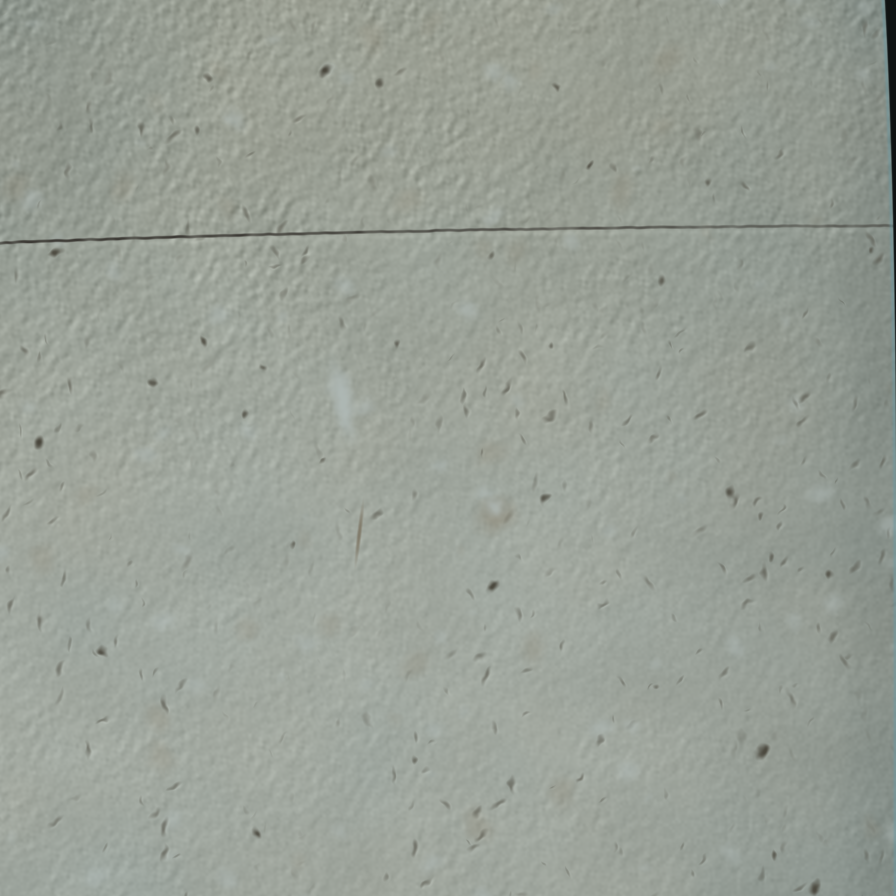
This texture is drawn by a WebGL 2 fragment shader. Its source:

```glsl
#version 300 es
precision highp float;
// A weathered limestone wall: two slabs, a thin seam, pits, pale patches and a dark right border.
uniform vec2 u_resolution;
out vec4 outColor;

const vec3 STONE = vec3(0.630, 0.658, 0.626);
const vec3 STONE_WARM = vec3(0.598, 0.618, 0.572);
const vec3 STONE_SHADE = vec3(0.505, 0.540, 0.515);
const vec3 PALE = vec3(0.69, 0.73, 0.72);
const vec3 OCHRE = vec3(0.53, 0.49, 0.41);
const vec3 PIT = vec3(0.30, 0.29, 0.25);
const vec3 SEAM = vec3(0.24, 0.23, 0.21);
const vec3 BORDER = vec3(0.06, 0.07, 0.07);
const vec3 FRINGE = vec3(0.42, 0.60, 0.64);
const float SEAM_WIDTH = 0.0013;
const float RELIEF = 0.085;
const float GRAIN = 0.022;

float hash(vec2 p) {
  vec3 q = fract(p.xyx * 0.1031);
  q += dot(q, q.yzx + 33.33);
  return fract((q.x + q.y) * q.z);
}

vec2 hash2(vec2 p) {
  return vec2(hash(p + 17.3), hash(p + 71.9));
}

float noise(vec2 p) {
  vec2 i = floor(p), f = fract(p);
  f = f * f * (3.0 - 2.0 * f);
  return mix(mix(hash(i), hash(i + vec2(1, 0)), f.x),
             mix(hash(i + vec2(0, 1)), hash(i + vec2(1, 1)), f.x), f.y);
}

float fbm(vec2 p) {
  float sum = 0.0, amp = 0.5;
  for (int i = 0; i < 4; i++) {
    sum += amp * noise(p);
    p = mat2(1.6, 1.2, -1.2, 1.6) * p + 9.7;
    amp *= 0.5;
  }
  return sum;
}

vec2 jitter(vec2 p, float freq, float amount) {
  return amount * (vec2(noise(p * freq), noise(p * freq + 40.0)) - 0.5);
}

// Soft ellipse, tilted by an angle: 1 at the centre, 0 outside
float blot(vec2 p, vec2 radius, float angle) {
  float c = cos(angle), s = sin(angle);
  p = mat2(c, -s, s, c) * p / radius;
  return 1.0 - smoothstep(0.1, 1.25, length(p));
}

// One randomly tilted speck in some of the cells of a grid
float specks(vec2 p, float cells, float chance, vec2 radius, float seed) {
  vec2 home = floor(p * cells);
  float mask = 0.0;
  for (int y = -1; y <= 1; y++)
    for (int x = -1; x <= 1; x++) {
      vec2 id = home + vec2(x, y);
      vec2 r = hash2(id + seed);
      float present = step(hash(id + seed * 2.0), chance);
      float size = mix(0.45, 1.1, hash(id + seed * 3.0));
      mask = max(mask, present * size * blot(p - (id + r) / cells, radius * size, (r.x - 0.65) * 1.8));
    }
  return mask;
}

// Two octaves of bumps, turned against each other to hide the lattice
float height(vec2 p) {
  vec2 a = mat2(0.88, 0.47, -0.47, 0.88) * p;
  vec2 b = mat2(0.80, -0.60, 0.60, 0.80) * p;
  return noise(a * vec2(135.0, 90.0)) + 0.55 * noise(b * vec2(230.0, 190.0));
}

void main() {
  vec2 p = gl_FragCoord.xy / u_resolution;
  float px = 1.0 / min(u_resolution.x, u_resolution.y);
  vec2 ragged = p + jitter(p, 55.0, 0.007) + jitter(p, 150.0, 0.0035);
  float upper = smoothstep(0.25, 0.95, p.y);

  // Broad light: warm top, shaded right side and upper left corner
  vec3 col = mix(STONE, STONE_WARM, 0.85 * upper);
  float shade = 0.48 * smoothstep(0.58, 1.0, p.x) + 0.30 * smoothstep(0.91, 0.98, p.x);
  shade += 0.42 * (1.0 - smoothstep(0.0, 0.28, length((p - vec2(0.0, 0.95)) * vec2(1.0, 0.7))));
  shade += 0.10 * (1.0 - smoothstep(0.0, 0.2, p.y));
  col = mix(col, STONE_SHADE, shade);
  col += 0.045 * (fbm(p * 13.0) - 0.47) + vec3(0.02, 0.0, -0.015) * (fbm(p * 7.0 + 30.0) - 0.47);

  // Raking-light relief, rougher at the top and left, plus fine grain
  float rough = mix(0.45, 1.0, upper) * mix(1.15, 0.75, p.x) * mix(0.6, 1.4, noise(p * 12.0));
  float slope = height(p + vec2(-0.0016, 0.0016)) - height(p + vec2(0.0016, -0.0016));
  col += RELIEF * rough * slope + GRAIN * (noise(p * 290.0 + 5.0) - 0.5);

  // Scattered pale flecks and ochre stains
  col = mix(col, PALE, 0.45 * specks(ragged, 16.0, 0.30, vec2(0.015, 0.012), 5.0));
  col = mix(col, OCHRE, 0.20 * specks(ragged, 11.0, 0.25, vec2(0.016, 0.022), 23.0));

  // Clustered shallow dents with lit lips, then a few deep pits
  float cluster = mix(0.25, 1.0, smoothstep(0.38, 0.60, fbm(p * 7.0 + 4.0)));
  vec2 lip = vec2(-0.003, 0.002);
  float dent = specks(ragged, 36.0, 0.32, vec2(0.0035, 0.0090), 41.0);
  float lit = specks(ragged + lip, 36.0, 0.32, vec2(0.0035, 0.0090), 41.0);
  col += 0.04 * cluster * lit;
  col = mix(col, PIT, 0.50 * cluster * dent);
  col = mix(col, PIT, 0.95 * specks(ragged, 17.0, 0.11, vec2(0.0055, 0.0080), 67.0));

  // Distinct marks: pale streak, long scratch, ochre ring with a light core
  col = mix(col, PALE, 0.85 * blot(ragged - vec2(0.382, 0.552), vec2(0.014, 0.050), 0.22));
  col = mix(col, OCHRE * 0.9, 0.8 * blot(p - vec2(0.401, 0.404), vec2(0.0028, 0.036), -0.12));
  col = mix(col, OCHRE, 0.45 * blot(ragged - vec2(0.553, 0.425), vec2(0.026, 0.022), 0.4));
  col = mix(col, PALE, 0.75 * blot(ragged - vec2(0.552, 0.432), vec2(0.014, 0.012), 0.0));

  // Seam between the slabs, fading to the right
  float seamY = 0.729 + 0.036 * p.x - 0.017 * p.x * p.x + 0.0010 * (noise(p.xx * 80.0) - 0.5);
  float d = p.y - seamY;
  float line = 1.0 - smoothstep(0.0, SEAM_WIDTH + px, abs(d) - 0.0003);
  col += 0.03 * exp(-pow((d + 0.005) / 0.003, 2.0));
  col = mix(col, SEAM, min(line * mix(1.0, 0.5, p.x) * (0.7 + 0.5 * noise(p.xx * 60.0)), 1.0));

  // Right border, widening to the top, with a cool fringe
  float edge = 1.0 - 0.0135 * pow(p.y, 4.0);
  col = mix(col, BORDER, smoothstep(-px, px, p.x - edge - 0.001));
  col = mix(col, FRINGE, 0.5 * exp(-pow((p.x - edge + 0.001) / 0.0020, 2.0)));

  outColor = vec4(clamp(col, 0.0, 1.0), 1.0);
}
```
